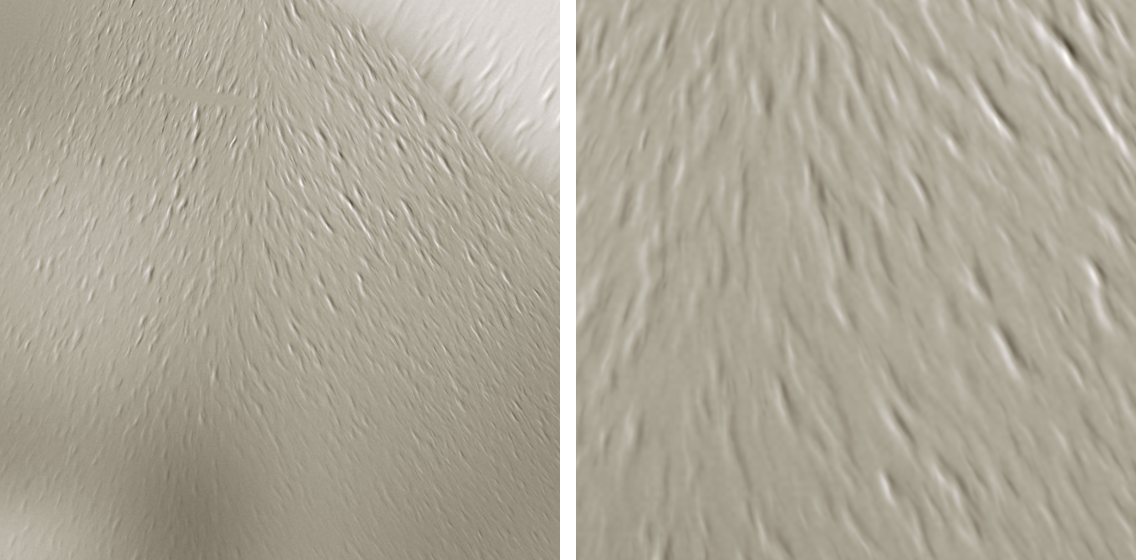
Left, the full canvas; right, a detail of the centre.
Write a Shadertoy shader that draws this texture.

```glsl
// Pale embossed hide: short raised strokes fan out to both sides of a soft seam,
// with a smoother, brighter fold behind the upper right edge.
// Relief is a sum of scattered, oriented strokes, each lit on one flank.

const float COARSE_CELL = 0.0165;   // spacing of the main strokes
const float FINE_CELL   = 0.0092;   // spacing of the small strokes
const float FOLD_CELL   = 0.0220;   // spacing of strokes on the bright fold
const float RELIEF      = 0.165;    // contrast of the embossing
const float SPARSENESS  = 1.35;     // above 1 flattens weak relief, keeps crests
const float GRIT        = 0.022;    // contrast of the finest speckle
const float BASE_TONE   = 0.668;
const float FOLD_TONE   = 0.872;
const float LEFT_LEAN   = 0.40;     // stroke angles from the vertical
const float RIGHT_LEAN  = -0.46;
const float FOLD_LEAN   = 0.58;
const vec2  EDGE_POINT  = vec2(0.585, 1.0);
const vec2  EDGE_NORMAL = vec2(0.655, 0.756);

vec4 hash4(vec2 p) {
    vec4 q = fract(p.xyxy * vec4(0.1031, 0.1030, 0.0973, 0.1099));
    q += dot(q, q.wzxy + 33.33);
    return fract((q.xxyz + q.yzzw) * q.zywx);
}

float valueNoise(vec2 p) {
    vec2 i = floor(p), f = fract(p);
    f = f * f * (3.0 - 2.0 * f);
    float low  = mix(hash4(i).x, hash4(i + vec2(1, 0)).x, f.x);
    float high = mix(hash4(i + vec2(0, 1)).x, hash4(i + vec2(1, 1)).x, f.x);
    return mix(low, high, f.y);
}

float blob(vec2 p, vec2 centre, vec2 radius) {
    vec2 q = (p - centre) / radius;
    return exp(-dot(q, q));
}

// Stroke direction: the fan splits at a seam that drifts left going down
float leanAt(vec2 p) {
    float seam = mix(0.34, 0.475, smoothstep(0.1, 0.8, p.y));
    float soft = mix(0.13, 0.025, smoothstep(0.3, 0.9, p.y));
    float right = RIGHT_LEAN - 0.3 * (p.x - 0.5);
    return mix(LEFT_LEAN - 0.12 * p.x, right, smoothstep(seam - soft, seam + soft, p.x));
}

// Sum of strokes, each a long bump seen by its lit and shaded flanks
float strokes(vec2 p, float cell, bool onFold) {
    vec2 home = floor(p / cell);
    float stretch = mix(0.85, 1.0, smoothstep(0.40, 0.52, p.x));
    float sum = 0.0;
    for (int j = -2; j <= 2; j++)
    for (int i = -2; i <= 2; i++)
    for (int k = 0; k < 2; k++) {
        vec2 id = home + vec2(i, j);
        vec4 h = hash4(id + 80.0 + float(k) * 137.0 + cell * 9000.0);
        vec4 g = hash4(id + 310.0 + float(k) * 71.0 + cell * 5000.0);
        vec2 centre = (id + h.xy) * cell;
        vec2 strayed = centre + vec2(0.05 * (g.w - 0.5), 0.0);
        float lean = (onFold ? FOLD_LEAN : leanAt(strayed)) + (h.z - 0.5) * 0.30;
        vec2 along = vec2(sin(lean), cos(lean));
        vec2 d = (p - centre) / cell;
        float v = dot(d, along) / (stretch * mix(0.55, 0.90, g.x));
        float u = dot(d, vec2(along.y, -along.x)) + 0.05 * sin(v * 2.0 + g.z * 6.28);
        u /= mix(0.12, 0.23, g.y);
        float taper = max(1.0 - v * v / 5.0, 0.0);
        float weight = 2.0 * h.w - 0.8;
        sum += 0.95 * weight * abs(weight) * -u * exp(-0.5 * u * u) * taper * taper;
    }
    return sum;
}

float sparsen(float relief) {
    return sign(relief) * pow(abs(relief), SPARSENESS);
}

// Warm grey that loses its tint as it brightens
vec3 hideColour(float tone) {
    float greenDrop = mix(0.030, 0.021, smoothstep(0.58, 0.68, tone));
    float blueDrop = mix(0.088, 0.036, smoothstep(0.64, 0.88, tone));
    return vec3(tone, tone - greenDrop, tone - blueDrop);
}

// Broad light and shade on the main sheet
float sheetTone(vec2 p) {
    float tone = BASE_TONE + 0.045 * (valueNoise(p * 5.0 + 7.0) - 0.5);
    tone += 0.060 * blob(p, vec2(0.12, 0.55), vec2(0.25, 0.30));
    tone += 0.035 * blob(p, vec2(0.62, 0.85), vec2(0.25, 0.25));
    tone += 0.085 * blob(p, vec2(0.00, 0.03), vec2(0.14, 0.09));
    tone -= 0.150 * blob(p, vec2(0.34, 0.05), vec2(0.14, 0.24));
    tone -= 0.070 * blob(p, vec2(0.00, 0.20), vec2(0.16, 0.14));
    tone -= 0.085 * blob(p, vec2(0.95, 0.05), vec2(0.45, 0.38));
    tone -= 0.045 * blob(p, vec2(0.00, 0.86), vec2(0.14, 0.16));
    return tone;
}

// How deeply the grain is pressed: crisp above, fading below and at the left
float sheetDepth(vec2 p) {
    float depth = mix(0.40, 1.0, smoothstep(0.05, 0.72, p.y));
    depth *= mix(0.6, 1.0, smoothstep(0.0, 0.35, p.x));
    depth *= 1.0 + 0.25 * blob(p, vec2(0.62, 0.78), vec2(0.2, 0.25));
    depth *= 1.0 - 0.55 * blob(p, vec2(0.45, 0.12), vec2(0.26, 0.20));
    depth *= smoothstep(0.06, 0.2, p.x + 1.0 - p.y);
    depth *= mix(0.65, 1.35, valueNoise(p * 13.0 + 90.0));
    float dip = p.y - 0.82 - 0.9 * (p.x - 0.45) * (p.x - 0.45);
    float width = 0.011 * smoothstep(0.23, 0.34, p.x) * smoothstep(0.48, 0.40, p.x);
    return depth * (1.0 - 0.9 * smoothstep(0.004, -0.004, abs(dip) - width) * step(0.001, width));
}

void mainImage(out vec4 fragColor, in vec2 fragCoord) {
    vec2 p = fragCoord / iResolution.xy;
    vec2 warp = vec2(valueNoise(p * 22.0), valueNoise(p * 22.0 + 40.0)) - 0.5;
    vec2 q = p + 0.004 * warp;

    // Main sheet: coarse strokes, with finer ones toward the corners
    float fineShare = max(blob(p, vec2(0.15, 1.0), vec2(0.35, 0.3)),
                          blob(p, vec2(1.0, 0.2), vec2(0.35, 0.4)));
    float relief = strokes(q, COARSE_CELL, false) * mix(1.0, 0.45, fineShare)
                 + strokes(q, FINE_CELL, false) * mix(0.38, 0.90, fineShare);
    float tone = sheetTone(p) + RELIEF * sheetDepth(p) * sparsen(relief);

    // Bright fold: shaded beside the edge, long soft strokes
    float edge = dot(p - EDGE_POINT, EDGE_NORMAL) - 0.013 * sin((p.x - 0.585) * 15.0);
    float shade = exp(-max(edge, 0.0) / 0.06) * mix(0.12, 0.19, smoothstep(0.6, 0.82, p.x));
    float foldDepth = 0.05 + 0.10 * blob(p, vec2(0.87, 0.81), vec2(0.13, 0.11));
    float fold = FOLD_TONE - shade + foldDepth * sparsen(strokes(q, FOLD_CELL, true));
    tone += 0.03 * exp(-abs(edge) / 0.012);
    tone = mix(tone, fold, smoothstep(-0.003, 0.004, edge));

    tone += GRIT * (valueNoise(p * 330.0) - 0.5);
    fragColor = vec4(clamp(hideColour(tone), 0.0, 1.0), 1.0);
}
```
